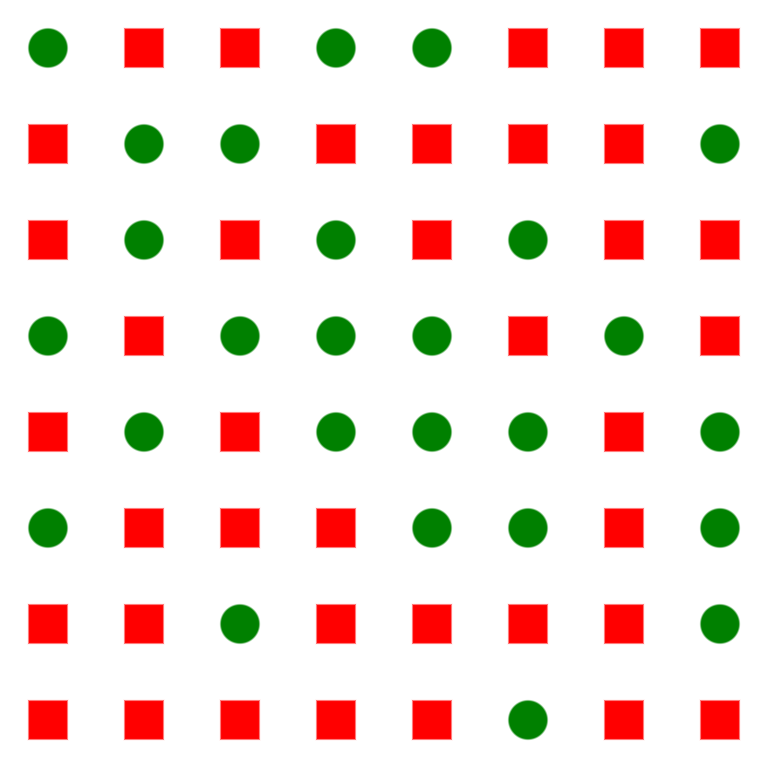
Give the GLSL for this pattern, as a WebGL 1 fragment shader.

```glsl
precision highp float;

uniform vec2 u_resolution;

const float GRID_COUNT = 8.0;
const float HALF_SIZE = 0.2034;     // in cell widths
const float SQUARE_SHARE = 0.5625;
const float EDGE_PIXELS = 1.28;

const vec3 WHITE = vec3(1.0);
const vec3 RED = vec3(1.0, 0.0, 0.0);
const vec3 GREEN = vec3(0.0, 0.502, 0.0);

float hash(vec2 cell) {
    return fract(sin(dot(cell, vec2(12.9898, 78.233))) * 43758.5453);
}

float squareDistance(vec2 p, float halfSize) {
    return max(abs(p.x), abs(p.y)) - halfSize;
}

float circleDistance(vec2 p, float radius) {
    return length(p) - radius;
}

float coverage(float distance, float softness) {
    return 1.0 - smoothstep(-softness, softness, distance);
}

void main() {
    // Grid of square cells, each with its shape in the middle
    vec2 gridPos = gl_FragCoord.xy / u_resolution * GRID_COUNT;
    vec2 cell = floor(gridPos);
    vec2 local = fract(gridPos) - 0.5;
    float softness = EDGE_PIXELS * GRID_COUNT / min(u_resolution.x, u_resolution.y);

    // Random choice of red square or green circle per cell
    float isSquare = step(hash(cell), SQUARE_SHARE);
    float shapeDistance = mix(circleDistance(local, HALF_SIZE),
                              squareDistance(local, HALF_SIZE), isSquare);
    vec3 shapeColor = mix(GREEN, RED, isSquare);

    vec3 color = mix(WHITE, shapeColor, coverage(shapeDistance, softness));
    gl_FragColor = vec4(color, 1.0);
}
```
